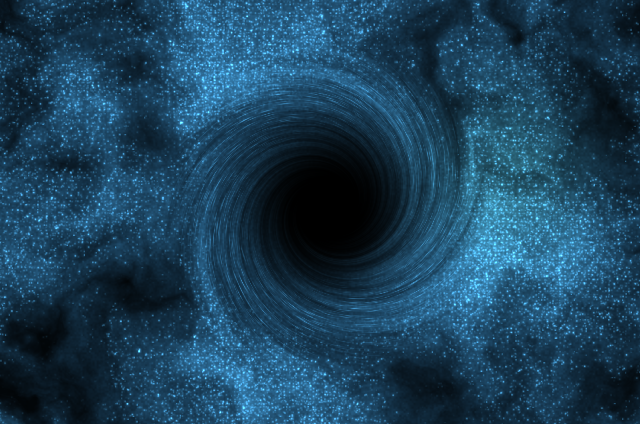
A Shadertoy shader for this background:

```glsl
const float TAU = 6.2831853;

// Bright and dark nebula patches: centre x, centre y, radius
const vec3 GLOWS[9] = vec3[9](
    vec3(.46, .71, .09), vec3(.25, .52, .11), vec3(.02, .39, .09),
    vec3(1.24, .36, .20), vec3(1.10, .50, .11), vec3(.60, .88, .14),
    vec3(.62, .10, .16), vec3(.93, .31, .12), vec3(.25, .77, .10));
const vec3 VOIDS[10] = vec3[10](
    vec3(.24, .93, .15), vec3(.02, .98, .10), vec3(1.38, .89, .19),
    vec3(.36, .66, .08), vec3(.33, .29, .11), vec3(.15, .10, .14),
    vec3(1.04, .11, .14), vec3(1.49, .40, .10), vec3(1.45, .07, .12),
    vec3(.17, .60, .08));

float hash(vec2 p) {
    vec3 h = fract(p.xyx * .1031);
    h += dot(h, h.yzx + 33.33);
    return fract((h.x + h.y) * h.z);
}

float noise(vec2 p) {
    vec2 i = floor(p), f = fract(p);
    f = f * f * (3. - 2. * f);
    return mix(mix(hash(i), hash(i + vec2(1, 0)), f.x),
               mix(hash(i + vec2(0, 1)), hash(i + 1.), f.x), f.y);
}

float fbm(vec2 p) {
    float sum = 0., amp = .5;
    for (int i = 0; i < 5; i++) {
        sum += amp * noise(p);
        p = mat2(1.6, 1.2, -1.2, 1.6) * p + 7.3;
        amp *= .5;
    }
    return sum;
}

float patchGlow(vec2 p, vec3 blob) {
    vec2 d = (p - blob.xy) / blob.z;
    return exp(-dot(d, d));
}

// One jittered star per cell; density decides how many are lit
float starLayer(vec2 p, float cells, float density) {
    vec2 id = floor(p * cells) + floor(cells * 3.);
    vec2 jitter = .2 + .6 * vec2(hash(id + 11.7), hash(id + 47.1));
    float d = length(fract(p * cells) - jitter) / cells;
    float lit = smoothstep(1. - density, 1.15 - density, hash(id));
    float power = .25 + .75 * pow(hash(id + 83.), 2.);
    return lit * power * (exp(-d * d / 4.5e-6) + .12 * exp(-d * d / 4e-5));
}

// Short dashes lying along the spiral arms
float dashLayer(float turn, float depth, float count, float seed) {
    vec2 g = vec2(turn / TAU * count, depth * 13. + seed);
    vec2 id = floor(g);
    id.x = mod(id.x, count);
    id += seed + 50.;
    vec2 d = fract(g) - .3 - .4 * vec2(hash(id + 5.), hash(id + 19.));
    d *= vec2(7., 5.);
    return step(.35, hash(id)) * hash(id + 31.) * exp(-dot(d, d));
}

void mainImage(out vec4 fragColor, in vec2 fragCoord) {
    vec2 p = fragCoord / iResolution.y;
    p.x += .753 - .5 * iResolution.x / iResolution.y;
    vec2 c = p - vec2(.771, .510);
    float r = max(length(c), .001);
    float depth = log(r / .38);
    float angle = atan(c.y, c.x);
    float turn = angle - 3.1 * depth;
    float swirl = 1. - smoothstep(.25, .40, r);

    // Cloud coordinates wind up towards the centre
    float wound = angle - 2.6 * min(depth, 0.);
    vec2 q = r * vec2(cos(wound), sin(wound));
    vec2 warp = vec2(fbm(q * 4. + 20.), fbm(q * 4. + 41.)) - .48;
    float cloud = fbm(q * 5. + warp * 3. + 30.);
    float wisps = fbm(q * 13. + warp * 5. + 60.);

    // Large patches of light and shadow
    vec2 bent = p + warp * .16;
    float patches = 0.;
    for (int i = 0; i < 9; i++) patches += patchGlow(bent, GLOWS[i]);
    for (int i = 0; i < 10; i++) patches -= 1.1 * patchGlow(bent, VOIDS[i]);
    patches *= 1. - .6 * swirl;
    float light = .32 + .15 * patches + .55 * (cloud - .48) + .30 * (wisps - .48);
    light -= .06 * smoothstep(.60, .76, abs(p.x - .753));

    // Spiral streaks
    vec2 arm = vec2(cos(turn), sin(turn));
    float streaks = .6 * noise(arm * 6. + r * 5. + 30.)
                  + .4 * noise(arm * 17. + r * 9. + 70.);
    light = mix(light, .35 + .35 * (streaks - .5) + .3 * (cloud - .48), swirl * .75);
    light += .09 * patchGlow(p, vec3(1.00, .36, .14));
    light = max(light, .035);

    // Star field thickens inside the bright clouds
    float density = clamp(.32 + .25 * patches + 1.1 * (cloud - .48), .06, .8);
    float stars = 0., cells = 36.;
    for (int i = 0; i < 5; i++) {
        stars += starLayer(p + float(i) * .37, cells, density) * (1.1 - .13 * float(i));
        cells *= 1.42;
    }
    stars *= smoothstep(.24, .40, r);

    float dashes = 0.;
    for (int i = 0; i < 4; i++)
        dashes += dashLayer(turn, depth, 46. + 17. * float(i), float(i) * 7.37);
    dashes *= swirl * smoothstep(.12, .30, r);

    // Fine dust, then colour and the black centre
    light *= .88 + .24 * noise(p * 210.);
    vec3 tint = mix(vec3(.25, .67, 1.), vec3(.34, .75, 1.), clamp(light, 0., 1.));
    tint += vec3(.04, .09, -.04) * patchGlow(p, vec3(1.20, .60, .20));
    vec3 color = tint * light;
    color += vec3(.36, .76, 1.) * (stars * .72 + dashes * .34);
    color *= smoothstep(.07, .29, r + .025 * (streaks - .5));
    fragColor = vec4(min(color, 1.), 1.);
}
```
